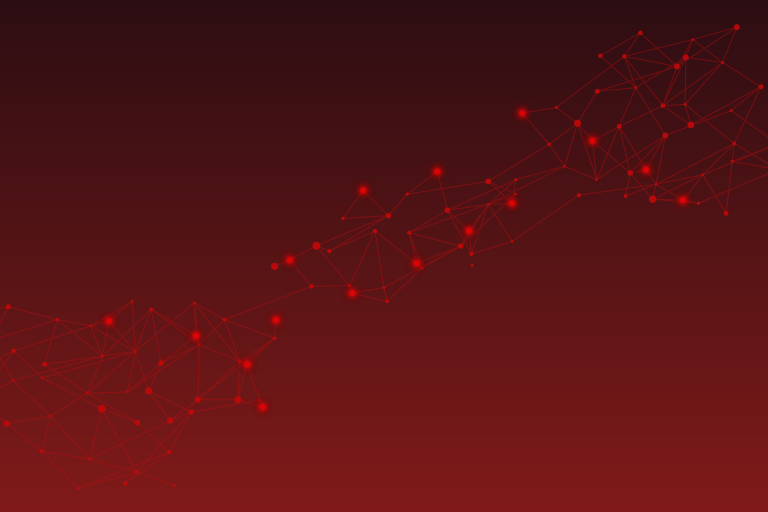
Give the GLSL for this background, as a Shadertoy shader.

```glsl
// A red network of linked nodes drifting upward to the right over a dark red gradient.
// Nodes sit on a jittered grid, kept only inside a few ellipses; nearby nodes are linked.
// Glowing nodes are spaced along four curved arcs and tie into the network.

const float CELL = 0.070;           // grid spacing, in canvas heights
const float LINK_HALF_WIDTH = 0.0007;
const int ARC_COUNT = 4;
const int GLOWS_PER_ARC = 4;

const vec3 TOP_COLOR = vec3(0.172, 0.052, 0.070);
const vec3 BOTTOM_COLOR = vec3(0.502, 0.102, 0.098);
const vec3 LINK_COLOR = vec3(0.76, 0.04, 0.05);
const vec3 NODE_COLOR = vec3(0.76, 0.03, 0.03);
const vec3 GLOW_COLOR = vec3(0.90, 0.01, 0.02);

vec2 hash2(vec2 p) {
    vec3 q = fract(vec3(p.xyx) * vec3(0.1031, 0.1030, 0.0973));
    q += dot(q, q.yzx + 33.33);
    return fract((q.xx + q.yz) * q.zy);
}

float segmentDistance(vec2 p, vec2 a, vec2 b) {
    vec2 ab = b - a;
    float t = clamp(dot(p - a, ab) / dot(ab, ab), 0.0, 1.0);
    return length(p - a - ab * t);
}

// Coverage of a shape whose signed distance is d
float coverage(float d, float pixel) {
    return 1.0 - smoothstep(-0.5 * pixel, 0.8 * pixel, d);
}

float linkCoverage(vec2 p, vec2 a, vec2 b, float pixel) {
    return coverage(segmentDistance(p, a, b) - LINK_HALF_WIDTH, pixel);
}

bool insideEllipse(vec2 p, vec2 center, vec2 radii, float angle) {
    float c = cos(angle), s = sin(angle);
    vec2 q = p - center;
    return length(vec2(c * q.x + s * q.y, c * q.y - s * q.x) / radii) < 1.0;
}

// Left cluster with its lower tail, middle band and right cluster
bool insideNetwork(vec2 p) {
    return insideEllipse(p, vec2(0.18, 0.29), vec2(0.38, 0.15), 0.0)
        || insideEllipse(p, vec2(0.24, 0.15), vec2(0.17, 0.14), 0.0)
        || insideEllipse(p, vec2(0.80, 0.54), vec2(0.31, 0.115), 0.40)
        || insideEllipse(p, vec2(1.31, 0.74), vec2(0.26, 0.215), 0.50);
}

vec2 nodePosition(vec2 cell) {
    return (cell + 0.5 + 0.78 * (hash2(cell + 40.0) - 0.5)) * CELL;
}

// Offsets from a cell to the neighbours it may link to
vec2 linkOffset(int i) {
    return i < 3 ? vec2(i - 1, 1) : vec2(i - 2, i - 3);
}

// Returns link coverage in x and node coverage in y
vec2 network(vec2 p, float pixel) {
    vec2 home = floor(p / CELL);
    float links = 0.0, nodes = 0.0;
    for (int y = -1; y <= 0; y++)
    for (int x = -2; x <= 1; x++) {
        vec2 cell = home + vec2(x, y);
        vec2 node = nodePosition(cell);
        if (!insideNetwork(node)) continue;

        float size = hash2(cell + 91.0).x;
        float radius = mix(0.0022, 0.0076, size * size * size);
        nodes = max(nodes, coverage(length(p - node) - radius, pixel));

        for (int i = 0; i < 5; i++) {
            vec2 offset = linkOffset(i);
            vec2 other = nodePosition(cell + offset);
            bool kept = hash2(cell * 3.0 + offset * 17.0 + 150.0).x > 0.45;
            if (kept && insideNetwork(other))
                links = max(links, linkCoverage(p, node, other, pixel));
        }
    }
    return vec2(links, nodes);
}

vec2 bezier(vec2 a, vec2 control, vec2 b, float t) {
    return mix(mix(a, control, t), mix(control, b, t), t);
}

// Arcs: left cluster, lower middle, upper middle, right cluster
vec2 arcPoint(int arc, float t) {
    if (arc == 0) return bezier(vec2(0.213, 0.373), vec2(0.52, 0.35), vec2(0.513, 0.205), t);
    if (arc == 1) return bezier(vec2(0.539, 0.375), vec2(0.78, 0.45), vec2(0.916, 0.549), t);
    if (arc == 2) return bezier(vec2(0.566, 0.492), vec2(0.78, 0.77), vec2(1.000, 0.603), t);
    return bezier(vec2(1.020, 0.779), vec2(1.25, 0.70), vec2(1.334, 0.609), t);
}

vec2 glowPosition(int i) {
    return arcPoint(i / GLOWS_PER_ARC, float(i % GLOWS_PER_ARC) / float(GLOWS_PER_ARC - 1));
}

// Links from a glow to the four grid nodes around it
float glowLinks(vec2 p, vec2 glow, float pixel) {
    if (length(p - glow) > 2.5 * CELL) return 0.0;
    vec2 corner = floor(glow / CELL - 0.5);
    float links = 0.0;
    for (int k = 0; k < 4; k++) {
        vec2 node = nodePosition(corner + vec2(k % 2, k / 2));
        if (insideNetwork(node))
            links = max(links, linkCoverage(p, glow, node, pixel));
    }
    return links;
}

vec3 addGlow(vec3 color, float d, float pixel) {
    color *= 1.0 - 0.14 * (1.0 - smoothstep(0.012, 0.027, d));
    color = mix(color, GLOW_COLOR, 0.68 * exp(-d * d / 0.00015));
    return mix(color, GLOW_COLOR, 0.8 * coverage(d - 0.0055, 2.0 * pixel));
}

void mainImage(out vec4 fragColor, in vec2 fragCoord) {
    vec2 p = fragCoord / iResolution.y;
    float pixel = 1.0 / iResolution.y;
    vec3 color = mix(BOTTOM_COLOR, TOP_COLOR, p.y);
    vec2 net = network(p, pixel);
    const int count = ARC_COUNT * GLOWS_PER_ARC;
    for (int i = 0; i < count; i++)
        net.x = max(net.x, glowLinks(p, glowPosition(i), pixel));
    color = mix(color, LINK_COLOR, 0.42 * net.x);
    color = mix(color, NODE_COLOR, 0.9 * net.y);
    for (int i = 0; i < count; i++)
        color = addGlow(color, length(p - glowPosition(i)), pixel);
    fragColor = vec4(color, 1.0);
}
```
